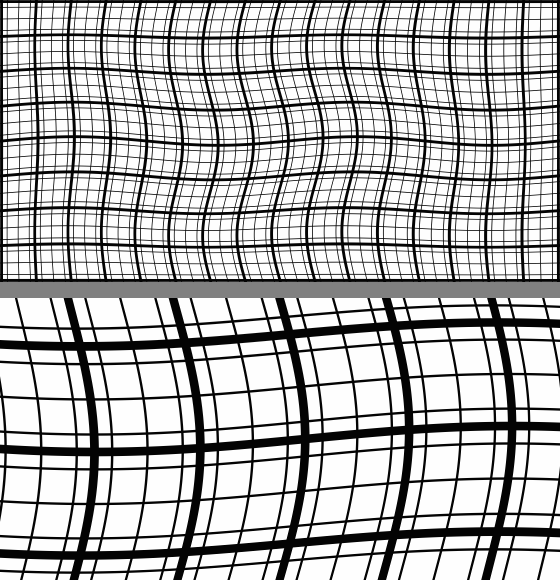
Top, the full canvas; bottom, a detail of the centre.
A WebGL 1 fragment shader for this pattern:

```glsl
precision highp float;

uniform vec2 u_resolution;

const float PI = 3.14159265;
const vec2 CELLS = vec2(16.0, 8.0);
const vec2 WAVE_HEIGHT = vec2(0.0151, 0.0155);
const float MARGIN = 0.0056;
const float THICK_WIDTH = 0.0102;
const float THIN_WIDTH = 0.0028;
const float THIN_PER_CELL = 3.0;

// Waves fade to zero at the frame, so its sides stay straight
vec2 waveOffset(vec2 q, vec2 height) {
  float sway = -sin(3.0 * PI * q.y) * sin(PI * q.x);
  float swell = sin(4.0 * PI * q.x) * sin(PI * q.y);
  return height * vec2(sway, swell);
}

// Solves q + waveOffset(q) = p by fixed-point iteration
vec2 unwarp(vec2 p, vec2 height) {
  vec2 q = p;
  for (int i = 0; i < 6; i++) {
    q = p - waveOffset(q, height);
  }
  return q;
}

// Distance to the nearest whole number on each axis
vec2 nearestLine(vec2 t) {
  return abs(fract(t + 0.5) - 0.5);
}

// Share of a pixel covered by a line, also when thinner than the pixel
float lineCoverage(float dist, float width, float pixel) {
  float inner = max(dist - 0.5 * width, -0.5 * pixel);
  float outer = min(dist + 0.5 * width, 0.5 * pixel);
  return clamp((outer - inner) / pixel, 0.0, 1.0);
}

// Ink left by the horizontal and vertical lines together
float gridInk(vec2 dist, float width, float pixel) {
  float vertical = lineCoverage(dist.x, width, pixel);
  float horizontal = lineCoverage(dist.y, width, pixel);
  return 1.0 - (1.0 - vertical) * (1.0 - horizontal);
}

void main() {
  // Canvas height is one unit; the frame spans 0 to 1 on both axes
  float pixel = 1.0 / u_resolution.y;
  vec2 canvas = u_resolution * pixel;
  vec2 frameSize = canvas - 2.0 * MARGIN;
  vec2 p = (gl_FragCoord.xy * pixel - MARGIN) / frameSize;

  vec2 cell = unwarp(p, WAVE_HEIGHT) * CELLS;
  vec2 cellSize = frameSize / CELLS;

  // Thick lines bound the cells; thin ones sit at 1/6, 1/2 and 5/6
  vec2 thickDist = nearestLine(cell) * cellSize;
  vec2 thinDist = nearestLine(cell * THIN_PER_CELL + 0.5) * cellSize / THIN_PER_CELL;

  float thick = gridInk(thickDist, THICK_WIDTH, pixel);
  float thin = gridInk(thinDist, THIN_WIDTH, pixel);

  vec3 paper = vec3(0.995);
  vec3 ink = vec3(0.01);
  vec3 color = mix(paper, ink, thin);
  color = mix(color, ink, thick);
  gl_FragColor = vec4(color, 1.0);
}
```
